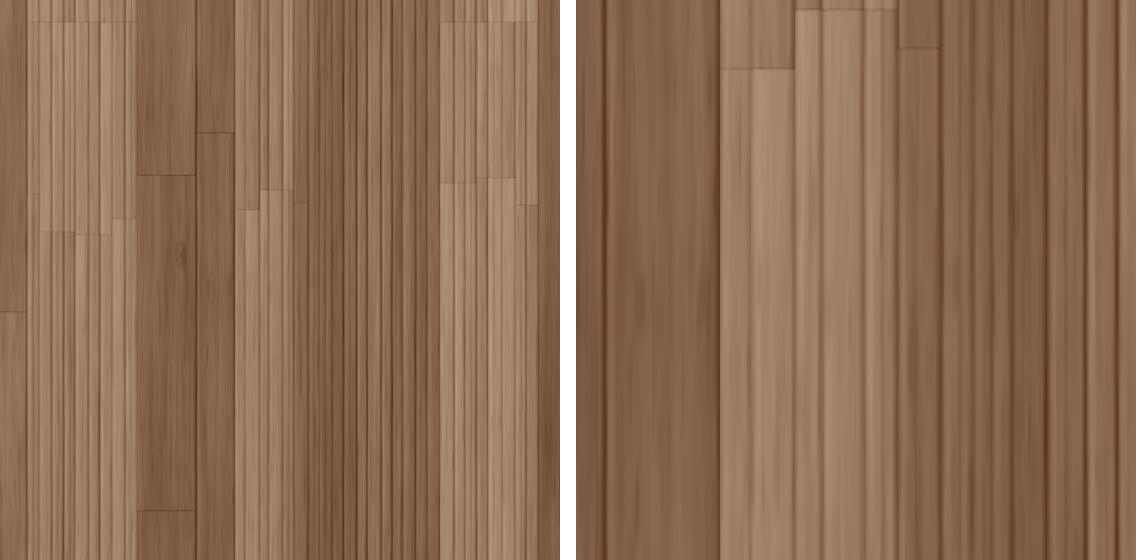
Left: the whole. Right: its middle third, enlarged.
A WebGL 1 fragment shader for this texture:

```glsl
precision highp float;
// Wood wall of 46 upright slat columns, some merged into wide plain planks.
// Each board gets a tone by zone and hash, soft grooves, butt joints,
// and streaky grain made of value noise stretched along the height.
uniform vec2 u_resolution;

float hash(vec2 p) {
  vec3 q = fract(vec3(p.xyx) * 0.1031);
  q += dot(q, q.yzx + 33.33);
  return fract((q.x + q.y) * q.z);
}

float noise(vec2 p) {
  vec2 i = floor(p), f = fract(p);
  f = f * f * (3.0 - 2.0 * f);
  return mix(mix(hash(i), hash(i + vec2(1.0, 0.0)), f.x),
             mix(hash(i + vec2(0.0, 1.0)), hash(i + 1.0), f.x), f.y);
}

// Column boundary, slightly out of step
float edgeAt(float k) {
  return k + 0.3 * (hash(vec2(k, 7.0)) - 0.5);
}

// First column of the board that holds column k
float boardOf(float k) {
  if (k < 2.0) return 0.0;
  if (k >= 11.0 && k < 16.0) return 11.0;
  if (k >= 16.0 && k < 19.0) return 16.0;
  return min(k, 44.0);
}

float zoneTone(float b) {
  if (b < 2.0) return 0.36;
  if (b < 11.0) return 0.63;
  if (b < 19.0) return 0.20;
  if (b < 24.0) return 0.54;
  if (b < 36.0) return 0.31;
  return b < 44.0 ? 0.66 : 0.17;
}

// Lower and upper butt joint of a board; values off the canvas mean none
vec2 jointsOf(float b) {
  if (b < 2.0) return vec2(0.443, 2.0);
  if (b == 11.0) return vec2(0.088, 0.687);
  if (b == 16.0) return vec2(0.763, 2.0);
  if (b == 24.0) return vec2(0.638, 2.0);
  if (b > 24.0 && b < 36.0 || b > 43.0) return vec2(-1.0, 2.0);
  float group = floor(b / 3.0);
  return vec2(0.55 + 0.14 * hash(vec2(group, 3.0)), b < 19.0 || b > 35.0 ? 0.961 : 2.0);
}

float grooveStrength(float k) {
  float present = boardOf(k) == boardOf(k - 1.0) ? 0.0 : 1.0;
  return present * (0.4 + 0.6 * hash(vec2(k, 21.0)));
}

float line(float d, float halfWidth, float soft) {
  return 1.0 - smoothstep(max(halfWidth - soft, 0.0), halfWidth + soft, abs(d));
}

void main() {
  vec2 uv = gl_FragCoord.xy / u_resolution;
  vec2 px = 1.0 / u_resolution;

  // Column and board under this point
  float u = uv.x * 46.0 - 0.2;
  float col = floor(u);
  if (u < edgeAt(col)) col -= 1.0;
  else if (u >= edgeAt(col + 1.0)) col += 1.0;
  float board = boardOf(col);
  float plank = board < 2.0 || board == 11.0 || board == 16.0 || board > 43.0 ? 1.0 : 0.0;
  float left = (u - edgeAt(col)) / 46.0;
  float right = (edgeAt(col + 1.0) - u) / 46.0;

  // Tone of each length between joints
  vec2 joints = jointsOf(board);
  float segment = dot(step(joints, vec2(uv.y)), vec2(1.0));
  float tone = zoneTone(board) + mix(0.26, 0.10, plank) * (hash(vec2(board, segment + 40.0)) - 0.5);
  tone += 0.08 * (uv.y - 0.5);

  // Grain bends around one knot in the wide plank
  vec2 knot = (uv - vec2(0.323, 0.545)) / vec2(0.010, 0.024);
  float knotMask = exp(-dot(knot, knot));
  vec2 g = uv + vec2(0.004 * noise(uv * vec2(8.0, 5.0)) + 0.006 * knotMask, 0.0);
  g += vec2(0.0, 3.7 * board + segment);
  tone += 0.17 * (noise(g * vec2(95.0, 2.5)) - 0.5);
  tone += 0.15 * (noise(g * vec2(240.0, 7.0)) - 0.5);
  tone += 0.11 * (noise(g * vec2(480.0, 28.0)) - 0.5);
  tone += plank * 0.16 * (noise(g * vec2(18.0, 6.0)) - 0.5);
  tone -= 0.12 * smoothstep(0.72, 0.95, noise(g * vec2(330.0, 16.0)));
  tone -= 0.22 * knotMask * (0.6 + 0.4 * cos(7.0 * length(knot)));

  // Rounded slat: lit left flank, shaded right flank, sometimes a middle bead
  float across = left / (left + right);
  tone += (1.0 - plank) * 0.10 * (0.5 - across);
  float bead = step(0.62, hash(vec2(col, 55.0))) * (1.0 - plank);
  tone -= 0.17 * bead * line(left - 0.011, 0.0009, 0.0010 + px.x * 0.5);

  // Grooves with a thin lit lip
  float wobble = 0.7 + 0.6 * noise(vec2(col * 5.0, uv.y * 5.0));
  float leftGroove = grooveStrength(col) * line(left, 0.0010, 0.0011 + px.x * 0.5);
  float rightGroove = grooveStrength(col + 1.0) * line(right, 0.0018 * wobble, 0.0018 + px.x * 0.5);
  tone += 0.12 * grooveStrength(col) * line(left - 0.0042, 0.0012, 0.0015);
  tone -= 0.52 * max(leftGroove, rightGroove);

  // Fine dark butt joints
  float jointDist = min(abs(uv.y - joints.x), abs(uv.y - joints.y));
  tone -= mix(0.16, 0.28, plank) * line(jointDist, 0.0008, 0.0006 + px.y * 0.5);

  vec3 darkWood = vec3(0.45, 0.31, 0.22);
  vec3 paleWood = vec3(0.73, 0.62, 0.53);
  gl_FragColor = vec4(mix(darkWood, paleWood, clamp(tone, -0.45, 1.15)), 1.0);
}
```
